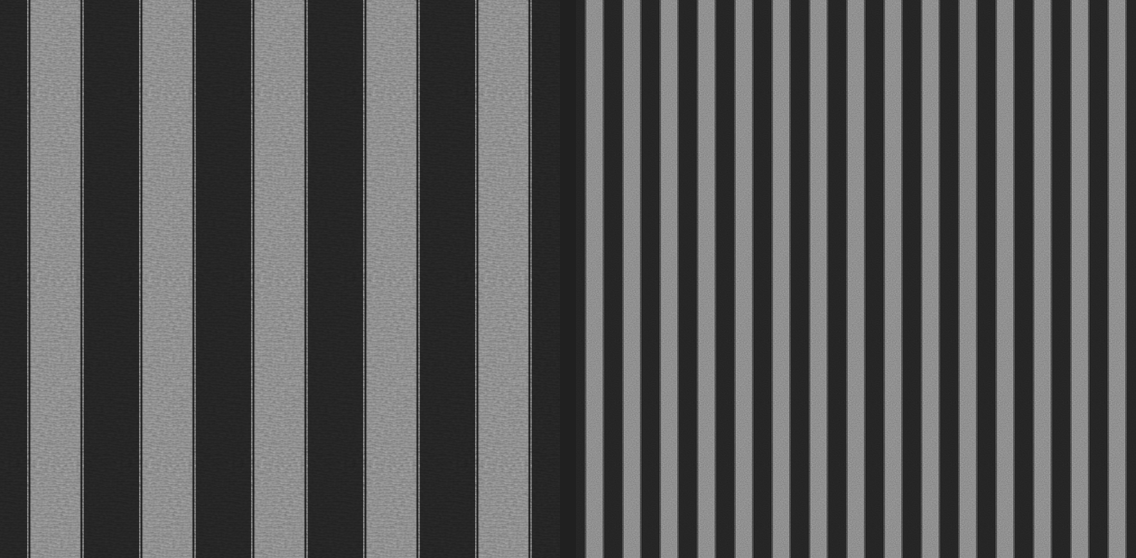
Left: one tile. Right: repeated 3 by 3.
Give the GLSL for this pattern, as a WebGL 2 fragment shader.

```glsl
#version 300 es
precision highp float;
uniform vec2 u_resolution;
out vec4 fragColor;

const float TAU = 6.2831853;

vec2 gradient(vec2 cell, vec2 period) {
  cell = mod(cell, period);
  vec3 h = fract(cell.xyx * vec3(0.1031, 0.1030, 0.0973));
  h += dot(h, h.yzx + 33.33);
  float angle = TAU * fract((h.x + h.y) * h.z);
  return vec2(cos(angle), sin(angle));
}

// Gradient noise that wraps after a whole number of cells
float wrapNoise(vec2 uv, vec2 period) {
  vec2 p = uv * period;
  vec2 i = floor(p), f = p - i;
  vec2 w = f * f * f * (f * (f * 6.0 - 15.0) + 10.0);
  vec2 e = vec2(1.0, 0.0);
  float a = dot(gradient(i, period), f);
  float b = dot(gradient(i + e.xy, period), f - e.xy);
  float c = dot(gradient(i + e.yx, period), f - e.yx);
  float d = dot(gradient(i + e.xx, period), f - e.xx);
  return mix(mix(a, b, w.x), mix(c, d, w.x), w.y);
}

// Antialiased band between two distances from the stripe centre
float band(float d, float inner, float outer, float aa) {
  return clamp((d - inner) / aa + 0.5, 0.0, 1.0) * clamp((outer - d) / aa + 0.5, 0.0, 1.0);
}

// Slightly slanted ribs broken up by short threads
float weave(vec2 tile) {
  float drift = wrapNoise(tile, vec2(5.0, 8.0));
  float threads = wrapNoise(tile + vec2(0.0, 0.01 * drift), vec2(28.0, 62.0));
  float fine = wrapNoise(tile, vec2(50.0, 84.0));
  float ribs = sin(TAU * (60.0 * tile.y + 2.0 * tile.x + 0.8 * drift + 0.5 * threads));
  float crease = exp(-pow((fract(tile.y) - 0.5) / 0.025, 2.0));
  return 0.45 * ribs + (1.1 + 0.7 * crease) * threads + 0.9 * fine;
}

void main() {
  vec2 uv = gl_FragCoord.xy / u_resolution;
  vec2 tile = uv * vec2(5.0, 3.0);
  float aa = 5.0 / u_resolution.x;
  float cloth = weave(tile);

  // Broad light stripe, dark gap, then a thin light line on each side
  float d = abs(fract(tile.x + 0.005) - 0.5);
  float stripe = band(d, -1.0, 0.2235, aa);
  float line = band(d, 0.2405, 0.2525, aa);
  float gap = band(d, 0.2235, 0.2405, aa);

  float darkCloth = 0.148 + 0.014 * cloth;
  float lightCloth = 0.567 + 0.055 * cloth;
  float lineCloth = 0.56 + 0.10 * cloth;

  float shade = darkCloth - 0.02 * gap;
  shade = mix(shade, lineCloth, line);
  shade = mix(shade, lightCloth, stripe);
  fragColor = vec4(vec3(shade), 1.0);
}
```
